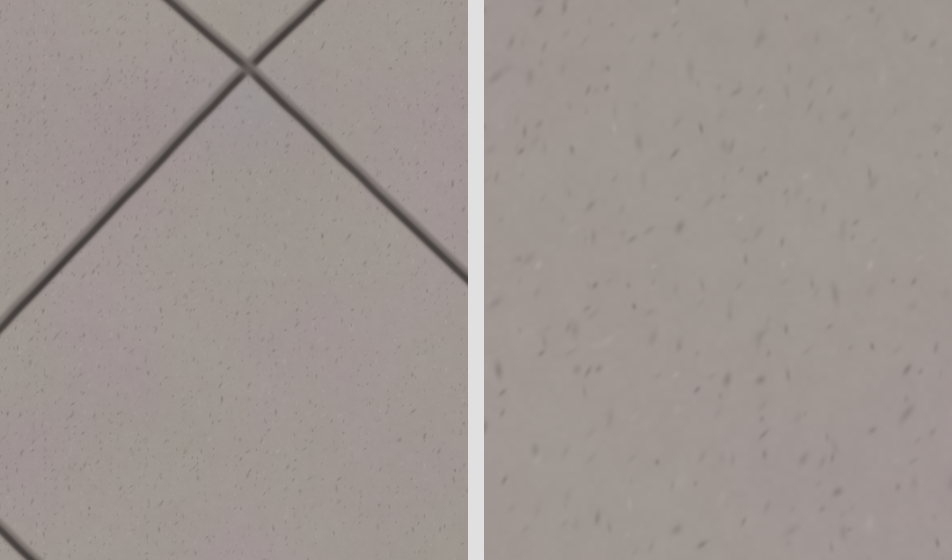
Left, the full canvas; right, a detail of the centre.
Give the GLSL for this texture, as a Shadertoy shader.

```glsl
#define STONE vec3(0.622, 0.585, 0.571)
#define SHOULDER vec3(0.44, 0.41, 0.395)
#define GROOVE vec3(0.265, 0.243, 0.235)
#define CROSSING vec2(0.4427, 0.8763)
#define TILE_SIZE vec2(0.93, 0.90)
#define SHOULDER_WIDTH 0.0155
#define GROOVE_WIDTH 0.0075
#define PIT_CELLS 44.0
#define PIT_DEPTH 0.085
#define MOTTLE 0.022
#define GRAIN 0.016

float hash(vec2 p) {
    vec3 q = fract(p.xyx * 0.1031);
    q += dot(q, q.yzx + 33.33);
    return fract((q.x + q.y) * q.z);
}

float noise(vec2 p) {
    vec2 cell = floor(p), f = fract(p);
    f = f * f * (3.0 - 2.0 * f);
    return mix(mix(hash(cell), hash(cell + vec2(1, 0)), f.x),
               mix(hash(cell + vec2(0, 1)), hash(cell + vec2(1, 1)), f.x), f.y);
}

float fbm(vec2 p) {
    float sum = 0.0, amp = 0.5;
    for (int i = 0; i < 4; i++) {
        sum += amp * noise(p);
        p = mat2(1.6, 1.2, -1.2, 1.6) * p + 7.3;
        amp *= 0.5;
    }
    return sum / 0.9375;
}

// Scattered elongated dents: negative for dark pits, positive for pale flecks
float pits(vec2 uv) {
    float sum = 0.0;
    for (int i = 0; i < 3; i++) {
        float layer = float(i);
        vec2 p = uv * PIT_CELLS * (1.0 + 0.37 * layer) + 19.7 * layer;
        vec2 cell = floor(p), seed = cell + 61.0 * layer;
        vec2 center = 0.3 + 0.4 * vec2(hash(seed + 3.1), hash(seed + 8.7));
        float angle = 0.2 - 1.2 * hash(seed + 15.3);
        float c = cos(angle), s = sin(angle);
        vec2 d = mat2(c, -s, s, c) * (p - cell - center);
        d /= vec2(0.10, 0.13 + 0.15 * hash(seed + 21.9));
        float strength = hash(seed + 29.4);
        float density = mix(0.42, 0.24, smoothstep(0.0, 0.7, uv.x));
        float present = step(hash(seed + 37.2), density);
        float tone = hash(seed + 43.8) < 0.2 ? 0.45 : -1.0;
        sum += present * tone * (0.25 + 0.75 * strength * strength) * exp(-dot(d, d));
    }
    return sum;
}

vec3 stoneColor(vec2 uv) {
    float blotch = fbm(uv * 4.0 + 2.0) - 0.5;
    float warmth = fbm(uv * 5.0 + 31.0) - 0.5;
    vec3 color = STONE + MOTTLE * blotch;
    color += warmth * vec3(-0.012, 0.018, -0.028);
    color += GRAIN * (fbm(uv * 70.0) - 0.5);
    color += GRAIN * 0.6 * (noise(uv * 260.0) - 0.5);
    return color + PIT_DEPTH * pits(uv) * vec3(1.0, 0.98, 0.95);
}

// Signed distance to the nearest joint of a repeating set
float nearestJoint(float x, float spacing) {
    return mod(x + 0.5 * spacing, spacing) - 0.5 * spacing;
}

// Soft bevel lying to one side of a dark groove
vec3 addJoint(vec3 color, float d, float bevelSide, float wear, float fade) {
    float pixel = 1.0 / iResolution.y;
    float bevel = 1.0 - smoothstep(0.003, SHOULDER_WIDTH + pixel, abs(d - bevelSide));
    float groove = 1.0 - smoothstep(0.001, GROOVE_WIDTH + pixel, abs(d));
    color = mix(color, SHOULDER + 0.05 * wear, bevel * 0.92);
    return mix(color, GROOVE + 0.06 * wear, groove * fade);
}

void mainImage(out vec4 fragColor, in vec2 fragCoord) {
    vec2 uv = fragCoord / iResolution.y;
    vec2 p = uv - CROSSING;

    // Diagonal tile axes, with slightly uneven laying at the crossing
    vec2 axes = vec2(p.x - p.y, p.x + p.y) * 0.70711;
    vec2 laid = axes;
    laid.x -= 0.023 * abs(axes.y);
    laid.y -= (axes.x < 0.0 ? 0.073 : 0.02) * axes.x;
    laid += 0.0016 * (vec2(noise(axes.yx * 22.0), noise(axes * 22.0 + 9.0)) - 0.5);
    vec2 joint = vec2(nearestJoint(laid.x, TILE_SIZE.x), nearestJoint(laid.y, TILE_SIZE.y));

    // Cool, pale haze on the tile beneath the crossing
    vec3 color = stoneColor(uv);
    vec2 haze = (p + vec2(0.0, 0.07)) / vec2(0.10, 0.08);
    color += vec3(-0.012, 0.002, 0.012) * exp(-dot(haze, haze));

    // Joints, filled with paler dust where they meet
    float wear = fbm(uv * 12.0 + 50.0) - 0.5;
    float dust = exp(-dot(joint, joint) / 0.00025);
    color = addJoint(color, joint.x, -0.0035, wear, 1.0 - 0.6 * dust);
    color = addJoint(color, joint.y, 0.003, wear + 0.25 * dust, 0.9 - 0.5 * dust);

    fragColor = vec4(clamp(color, 0.0, 1.0), 1.0);
}
```
